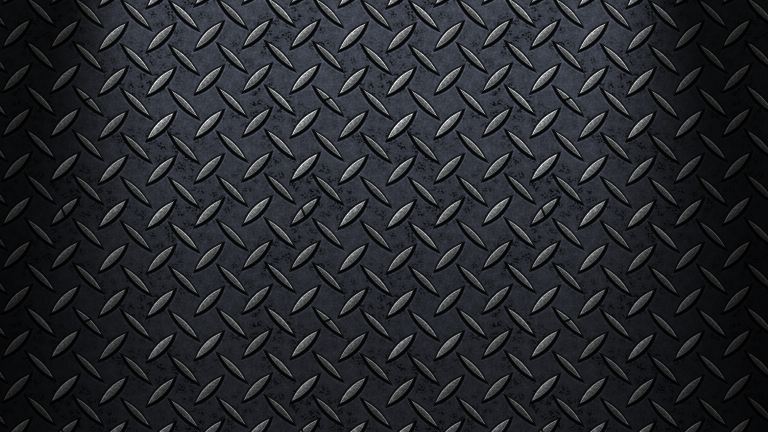
Write a Shadertoy shader that draws this texture.

```glsl
const vec2 CELL = vec2(0.1111, 0.1025);    // lug spacing, in canvas heights
const vec2 ORIGIN = vec2(0.0385, 0.0815);  // first rising lug, from the top left
const float WEAR_PERIOD = 5.0;             // cells before the wear repeats
const vec3 PLATE = vec3(0.305, 0.325, 0.375);
const vec3 STEEL = vec3(0.80, 0.81, 0.82);
const vec3 GROOVE = vec3(0.015, 0.016, 0.02);

vec2 hash2(vec2 p) {
    vec3 q = fract(p.xyx * vec3(0.1031, 0.1030, 0.0973));
    q += dot(q, q.yzx + 33.33);
    return fract((q.xx + q.yz) * q.zy);
}

// Distance to the nearest scattered point, tiling after "period" cells
float cellular(vec2 p, float period) {
    vec2 cell = floor(p), f = fract(p);
    float nearest = 2.0;
    for (int y = -1; y <= 1; y++)
    for (int x = -1; x <= 1; x++) {
        vec2 o = vec2(x, y);
        vec2 point = o + hash2(mod(cell + o, period));
        nearest = min(nearest, length(point - f));
    }
    return nearest;
}

// Broad tiling patches from layered sines, 0 to 1
float patches(vec2 g) {
    vec2 t = g * 6.28319 / WEAR_PERIOD;
    float s = sin(t.x * 2.0 + 1.7 * sin(t.y)) + sin(t.y * 3.0 + 2.0 * sin(t.x + 1.0));
    s += 0.6 * sin(t.x * 5.0 - t.y * 4.0 + sin(t.y * 2.0));
    return clamp(0.5 + 0.2 * s, 0.0, 1.0);
}

// Signed distance to a pointed lens; q = (along, across)
float lens(vec2 q, vec2 halfSize) {
    float t = q.x / halfSize.x;
    float slope = 2.0 * halfSize.y * t / halfSize.x;
    return (abs(q.y) - halfSize.y * (1.0 - t * t)) / sqrt(1.0 + slope * slope);
}

// Adds one lattice of lugs; lean is +1 for rising, -1 for falling
vec3 addLugs(vec3 base, vec2 g, float lean, vec2 halfSize, vec2 wornId,
             float face, float light, float grain, float px) {
    vec2 id = floor(g + 0.5);
    vec2 tile = mod(id, WEAR_PERIOD);
    vec2 rnd = hash2(tile + 7.0 + lean);
    vec2 local = (g - id) * CELL;
    local.y -= 0.005 * sin(tile.x * 6.28319 / WEAR_PERIOD - 1.9);
    vec2 along = normalize(vec2(1.0, -lean));
    vec2 down = normalize(vec2(lean, 1.0));
    vec2 q = vec2(dot(local, along), dot(local, down));
    float d = lens(q, halfSize);

    // Dark outline, heavier below, with a faint lit lip beyond it
    float shade = lens(q - vec2(0.0, 0.0022), halfSize * vec2(1.08, 1.3));
    base = mix(base, GROOVE * light, 0.95 * smoothstep(0.005, 0.001, shade));
    float lip = smoothstep(0.002, 0.0, abs(shade - 0.0055)) * step(0.0, q.y);
    base *= 1.0 + 0.3 * lip;

    // Metal face, darker at the lower flank, with lit rims
    float worn = 1.0 - step(0.5, distance(tile, wornId));
    float across = q.y / halfSize.y;
    float tone = face * (0.82 + 0.25 * rnd.x) * (0.8 - 0.35 * across);
    tone *= 0.72 + 0.5 * grain;
    float cut = smoothstep(0.004, 0.001, abs(q.x + 0.4 * q.y + 0.004));
    float rim = smoothstep(0.002, 0.0, abs(d + 0.0014));
    rim *= mix(1.0, 0.4, step(0.0, q.y));
    tone = (tone + 0.5 * rim) * (1.0 - worn * 0.85 * cut);
    float top = smoothstep(px, -px, d);
    return mix(base, STEEL * tone * light, top);
}

// Wide lamp over the upper middle, with steep sides near the top
float lampLight(vec2 p, float aspect) {
    float x = abs(p.x - 0.49 * aspect);
    float side = smoothstep(mix(0.73, 1.04, p.y), mix(0.54, 0.3, p.y), x);
    float fall = mix(0.88, 0.42, smoothstep(0.0, 1.05, p.y));
    return fall * mix(0.21, 1.0, side) * (1.0 - 0.2 * x * x);
}

void mainImage(out vec4 fragColor, in vec2 fragCoord) {
    float px = 1.0 / iResolution.y;
    vec2 p = vec2(fragCoord.x, iResolution.y - fragCoord.y) * px;
    vec2 g = (p - ORIGIN) / CELL;
    float light = lampLight(p, iResolution.x * px);

    // Mottled plate with sparse clusters of pits
    float patchy = patches(g);
    float mottle = cellular(g * 5.0, 5.0 * WEAR_PERIOD);
    float grain = cellular(g * 18.0, 18.0 * WEAR_PERIOD);
    float cluster = smoothstep(0.5, 0.1, mottle) * smoothstep(0.3, 0.8, patchy);
    float pits = smoothstep(0.55, 0.2, grain) * cluster;
    float tone = 0.68 + 0.22 * mottle + 0.3 * grain + 0.12 * (0.5 - patchy);
    vec3 col = PLATE * tone * (1.0 - 0.7 * pits) * light;

    // Two interleaved lattices of lugs
    float lugLight = pow(light, 0.65);
    col = addLugs(col, g - 0.5, -1.0, vec2(0.0425, 0.0066), vec2(1.0),
                  0.72, lugLight, grain, px);
    col = addLugs(col, g, 1.0, vec2(0.0425, 0.0090), vec2(1.0, 4.0),
                  0.9, lugLight, grain, px);
    fragColor = vec4(col, 1.0);
}
```
